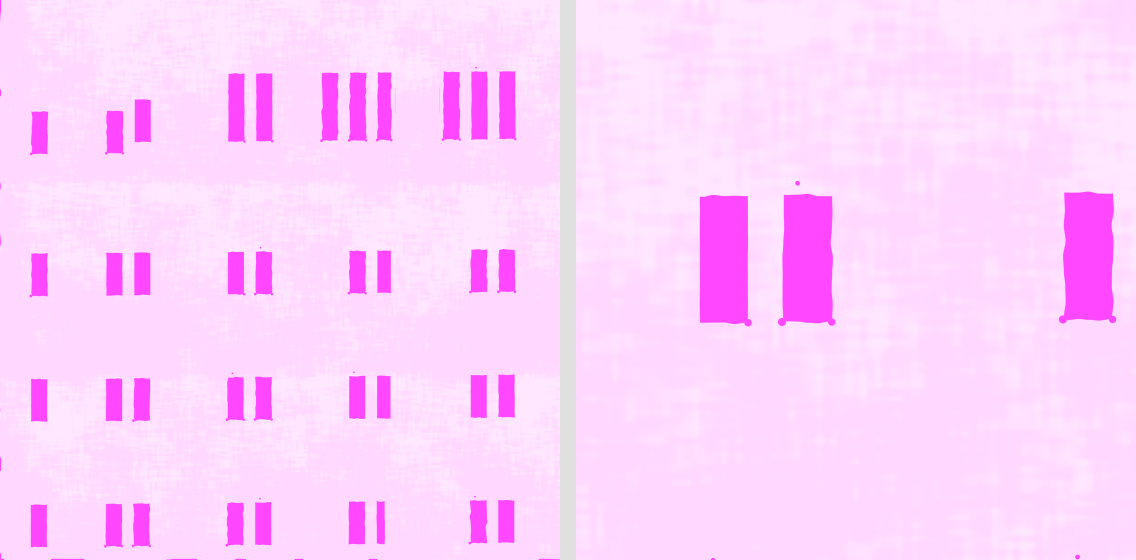
Left, the full canvas; right, a detail of the centre.
Write a Shadertoy shader that draws this pattern.

```glsl
// Rows of upright magenta bars on a pale, worn pink wall.
// Bars are box distances placed by nested loops, with ragged edges and chips;
// the wall is layered value noise that fades in horizontal bands.

#define BAR_COLOR vec3(1.0, 0.28, 1.0)
#define WALL_COLOR vec3(1.0, 0.845, 1.0)
#define WORN_COLOR vec3(1.0, 0.91, 1.0)
#define BAR_HALF vec2(0.0143, 0.0378)
#define TALL_HALF 0.0605
#define FIRST_PAIR 0.2044
#define GROUP_PITCH 0.217
#define BAR_PITCH 0.0498
#define ROW_PITCH 0.224
#define BAND_PITCH 0.345
#define TILT 0.009
#define RAGGED 0.0035

float hash(vec2 p) {
    return fract(sin(dot(p, vec2(127.1, 311.7))) * 43758.5453);
}

float noise(vec2 p) {
    vec2 i = floor(p), f = fract(p);
    f = f * f * (3.0 - 2.0 * f);
    return mix(mix(hash(i), hash(i + vec2(1, 0)), f.x),
               mix(hash(i + vec2(0, 1)), hash(i + vec2(1, 1)), f.x), f.y);
}

float fbm(vec2 p) {
    float sum = 0.0, amp = 0.5;
    for (int i = 0; i < 4; i++) {
        sum += amp * noise(p);
        p = p * 2.1 + 17.3;
        amp *= 0.5;
    }
    return sum / 0.9375;
}

float box(vec2 p, vec2 halfSize) {
    vec2 d = abs(p) - halfSize;
    return length(max(d, 0.0)) + min(max(d.x, d.y), 0.0);
}

// One bar with wavering sides and small chips at its corners
float raggedBar(vec2 p, vec2 halfSize, float seed) {
    float waver = noise(vec2(p.y * 110.0, seed * 91.0 + sign(p.x))) - 0.5;
    float ripple = noise(vec2(p.x * 160.0, seed * 57.0 + sign(p.y))) - 0.5;
    vec2 q = p + RAGGED * vec2(waver * seed, ripple * 0.5);
    float d = box(q, halfSize);
    if (seed > 0.35)
        d = min(d, length(p + halfSize + vec2(0.001, 0.0)) - 0.0024);
    if (fract(seed * 7.0) > 0.6)
        d = min(d, length(p - halfSize * vec2(1, -1)) - 0.0022);
    if (fract(seed * 13.0) > 0.8)
        d = min(d, length(p - vec2(-0.006, halfSize.y + 0.007)) - 0.0014);
    return d;
}

// x: distance to the bars, y: distance to thin scratches beside them
vec2 barField(vec2 p) {
    vec2 field = vec2(1.0);
    for (int row = 0; row < 4; row++)
    for (int group = 0; group < 5; group++)
    for (int k = -1; k <= 1; k++) {
        bool top = row == 3;
        bool tall = top && group >= 2;
        if (group == 0 && k != 0) continue;
        if (k < 0 && !(top && group >= 3)) continue;

        vec2 c = vec2(FIRST_PAIR + GROUP_PITCH * float(group - 1) + BAR_PITCH * float(k),
                      0.0612 + ROW_PITCH * float(row));
        if (group == 0) c.x = 0.0705;
        if (top) c.y = tall ? 0.8047 : 0.763;
        if (top && group == 1 && k == 1) c.y += 0.0195;
        c.y += TILT * (c.x - 0.07);
        c.x += 0.0025 * (c.y - 0.5);

        // One column is cut narrow on its right side
        vec2 h = vec2(BAR_HALF.x, tall ? TALL_HALF : BAR_HALF.y);
        float trim = group == 3 && k == 1 ? (row == 0 ? 0.0143 : 0.0046) : 0.0;
        h.x -= 0.5 * trim;
        c.x -= 0.5 * trim;

        float seed = hash(vec2(float(group * 3 + k), float(row) + 2.0));
        field.x = min(field.x, raggedBar(p - c, h, seed));
        if (tall && ((group == 3 && k == 1) || (group == 4 && k == -1))) {
            vec2 side = vec2(float(k) * (h.x + 0.007), 0.01);
            field.y = min(field.y, box(p - c - side, vec2(0.0005, 0.022)));
        }
    }
    return field;
}

// Amount of pale wear: blotches, crossed brush grain and fading bands
float wallWear(vec2 p) {
    float blotch = fbm(p * 15.0);
    float grain = 0.5 * (noise(p * vec2(230, 45)) + noise(p * vec2(50, 240)));
    float t = fract((0.6875 - p.y) / BAND_PITCH);
    float band = smoothstep(0.0, 0.08, t) * (1.0 - smoothstep(0.25, 0.85, t));
    float margin = 1.0 - smoothstep(0.03, 0.07, p.x);
    float wear = 0.45 * blotch + 0.35 * grain + 0.2 * band - 0.12 * margin;
    return smoothstep(0.43, 0.71, wear);
}

void mainImage(out vec4 fragColor, in vec2 fragCoord) {
    vec2 p = fragCoord / iResolution.xy;
    float aa = 0.7 / iResolution.y;
    vec3 color = mix(WALL_COLOR, WORN_COLOR, wallWear(p));

    vec2 field = barField(p);
    color = mix(color, BAR_COLOR, 0.3 * (1.0 - smoothstep(-aa, aa, field.y)));
    color = mix(color, BAR_COLOR, 1.0 - smoothstep(-aa, aa, field.x));

    // Specks of paint along the left and bottom borders
    float speck = smoothstep(0.78, 0.84, noise(p * 30.0 + 5.0));
    float border = 1.0 - smoothstep(0.002 - aa, 0.002 + aa, min(p.x, p.y));
    fragColor = vec4(mix(color, BAR_COLOR, speck * border), 1.0);
}
```
